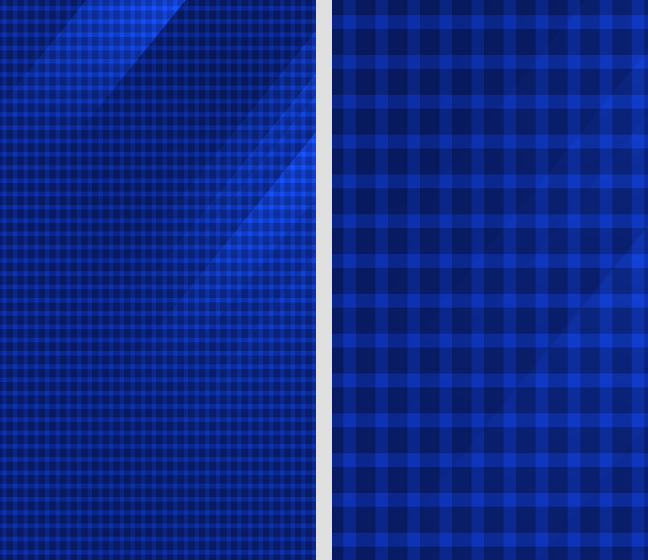
Left: the whole. Right: its middle third, enlarged.
Write a Shadertoy shader that draws this pattern.

```glsl
// Deep blue gingham: see-through column and row bands on a navy ground,
// lit by slanted sheets of light that fade away from the top and right.
// Lengths are in canvas widths, with y measured downward from the top edge.

const vec2 PITCH = vec2(0.0338, 0.0420);        // column and row spacing
const vec2 FIRST = vec2(0.0140, 0.0260);        // centre of first column and row
const vec2 BAND = vec2(0.0131, 0.0145);         // band thickness
const vec3 GROUND = vec3(0.032, 0.106, 0.388);
const vec3 COLUMN_TINT = vec3(0.008, 0.042, 0.146);
const vec3 ROW_TINT = vec3(0.010, 0.048, 0.166);
const vec3 GLOW = vec3(0.060, 0.250, 0.900);
const float SLANT = 0.81;                       // sideways run per unit of drop
const vec2 WIDE_BEAM = vec2(0.273, 0.588);      // left and right edges at the top
const float WIDE_STRENGTH = 0.92;
const float RAY_STRENGTH = 1.15;
const float HAZE_STRENGTH = 0.10;
const float DIMMING = 0.12;
const float WEAVE_KEEP = 0.5;                   // how far light deepens the weave

// Coverage of evenly spaced bands on both axes, smoothed over one pixel.
vec2 bands(vec2 p, float pixel) {
    vec2 d = abs(fract((p - FIRST) / PITCH + 0.5) - 0.5) * PITCH;
    return clamp((0.5 * BAND - d) / pixel + 0.5, 0.0, 1.0);
}

// Soft elliptical spot, 1 at its centre.
float spot(vec2 p, vec2 center, vec2 radius) {
    vec2 q = (p - center) / radius;
    return exp(-dot(q, q));
}

// A sharp lit edge at 'start' that decays over 'reach'.
float ray(float s, float start, float reach, float soft) {
    float lit = smoothstep(start - soft, start + soft, s);
    return lit * exp(-max(s - start, 0.0) / reach);
}

// Broad sheet in the upper left, brightest toward its right edge.
float wideBeam(vec2 p, float s, float soft) {
    float inside = smoothstep(WIDE_BEAM.x - soft, WIDE_BEAM.x + soft, s)
                 * (1.0 - smoothstep(WIDE_BEAM.y - soft, WIDE_BEAM.y + soft, s));
    float across = clamp((s - WIDE_BEAM.x) / (WIDE_BEAM.y - WIDE_BEAM.x), 0.0, 1.0);
    float fade = 1.0 - smoothstep(-0.14, 0.50, p.y);
    return inside * fade * mix(0.45, 1.0, across);
}

// Thin overlapping sheets entering from the right side.
float sideRays(vec2 p, float s, float soft) {
    float sum = 0.26 * ray(s, 1.079, 0.32, soft)
              + 0.32 * ray(s, 1.188, 0.06, soft)
              + 0.16 * ray(s, 1.243, 0.06, soft)
              + 0.48 * ray(s, 1.338, 0.26, soft)
              - 0.12 * ray(s, 1.507, 0.12, soft)
              + 0.10 * ray(s, 1.647, 0.10, soft);
    float ramp = smoothstep(0.20, 1.10, p.x);
    return max(sum, 0.0) * ramp * sqrt(ramp);
}

void mainImage(out vec4 fragColor, in vec2 fragCoord) {
    float pixel = 1.0 / iResolution.x;
    vec2 p = vec2(fragCoord.x, iResolution.y - fragCoord.y) * pixel;

    // Woven bands add up where they cross.
    vec2 weave = bands(p, pixel);
    vec3 color = GROUND + COLUMN_TINT * weave.x + ROW_TINT * weave.y;

    // Gentle shadows between the lights and low in the cloth.
    float shadow = spot(p, vec2(0.68, 0.22), vec2(0.24, 0.26))
                 + 0.6 * spot(p, vec2(0.42, 0.66), vec2(0.22, 0.24))
                 + 0.5 * spot(p, vec2(0.52, 1.55), vec2(0.40, 0.35));
    color *= 1.0 - DIMMING * shadow;

    // Slanted light and haze: part veil over the weave, part gain on it.
    float s = p.x + SLANT * p.y;
    float soft = max(pixel, 0.003);
    float light = WIDE_STRENGTH * wideBeam(p, s, soft)
                + RAY_STRENGTH * sideRays(p, s, soft)
                + HAZE_STRENGTH * spot(p, vec2(0.85, 0.70), vec2(0.32, 0.30));
    vec3 veil = GLOW * (1.0 - color);
    color += clamp(light, 0.0, 1.0) * mix(veil, color, WEAVE_KEEP);

    fragColor = vec4(min(color, 1.0), 1.0);
}
```
